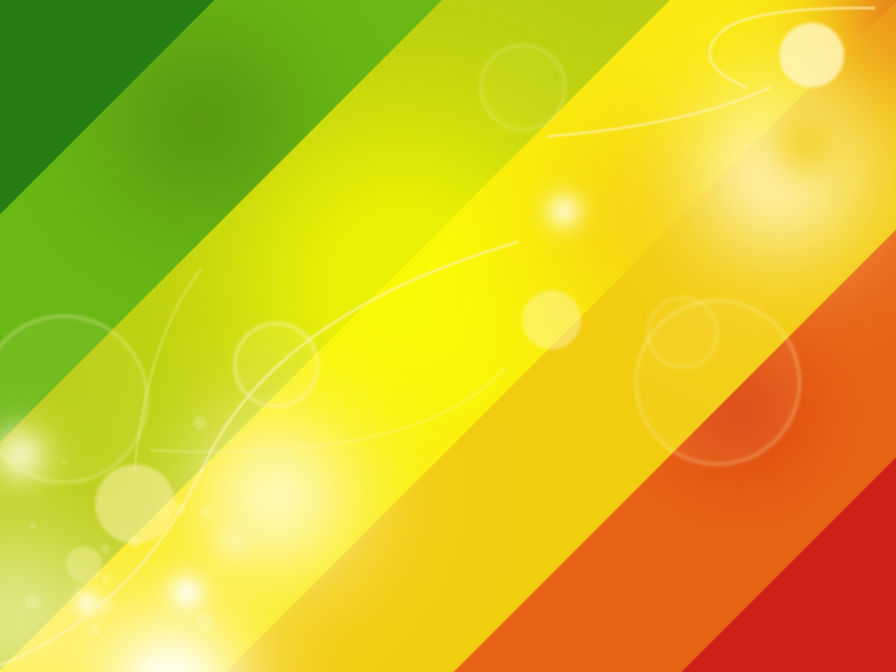
A Shadertoy shader for this background:

```glsl
const float FIRST_EDGE = 0.319;
const float BAND_STEP = 0.339;
const float STRAND_WIDTH = 0.0024;
const int STRAND_STEPS = 14;
const int STRAND_COUNT = 7;
const int BRIGHT_STRANDS = 5;
const int DUST_COUNT = 14;

const vec3 CREAM = vec3(1.0, 0.96, 0.72);
const vec3 WHITE = vec3(1.0, 1.0, 0.95);
const vec3 LEMON = vec3(0.98, 0.98, 0.02);
const vec3 LIME = vec3(0.91, 0.94, 0.02);
const vec3 GOLD = vec3(0.96, 0.80, 0.06);
const vec3 AMBER = vec3(0.91, 0.50, 0.10);
const vec3 VERMILION = vec3(0.86, 0.26, 0.06);

const vec3 BANDS[7] = vec3[7](
    vec3(0.15, 0.49, 0.07), vec3(0.41, 0.72, 0.08), vec3(0.72, 0.80, 0.07),
    vec3(0.98, 0.92, 0.06), vec3(0.95, 0.80, 0.06), vec3(0.91, 0.39, 0.08),
    vec3(0.81, 0.13, 0.09));

// Circles: centre, radius, opacity
const vec4 GLOWS[8] = vec4[8](
    vec4(0.41, 0.26, 0.14, 0.75), vec4(0.02, 0.08, 0.16, 0.55),
    vec4(0.255, -0.02, 0.13, 1.0), vec4(0.278, 0.118, 0.032, 0.9),
    vec4(0.13, 0.102, 0.022, 0.8), vec4(0.839, 0.686, 0.03, 0.75),
    vec4(0.03, 0.323, 0.045, 0.75), vec4(0.347, 0.193, 0.03, 0.4));
const vec4 DISCS[4] = vec4[4](
    vec4(1.208, 0.918, 0.048, 0.85), vec4(0.821, 0.524, 0.044, 0.45),
    vec4(0.201, 0.25, 0.059, 0.50), vec4(0.125, 0.16, 0.027, 0.35));
const vec4 RINGS[5] = vec4[5](
    vec4(0.411, 0.457, 0.062, 0.34), vec4(0.095, 0.406, 0.124, 0.22),
    vec4(1.068, 0.431, 0.122, 0.20), vec4(1.016, 0.505, 0.052, 0.16),
    vec4(0.778, 0.87, 0.063, 0.16));

// Three control points per strand, bright strands first
const vec2 STRANDS[21] = vec2[21](
    vec2(0.0, 0.01), vec2(0.20, 0.09), vec2(0.30, 0.30),
    vec2(0.30, 0.30), vec2(0.40, 0.53), vec2(0.77, 0.64),
    vec2(0.816, 0.797), vec2(1.03, 0.815), vec2(1.146, 0.87),
    vec2(1.11, 0.87), vec2(1.02, 0.91), vec2(1.08, 0.958),
    vec2(1.08, 0.958), vec2(1.13, 0.99), vec2(1.30, 0.988),
    vec2(0.225, 0.33), vec2(0.62, 0.31), vec2(0.75, 0.45),
    vec2(0.20, 0.30), vec2(0.22, 0.50), vec2(0.30, 0.60));

float hash(float n) {
    n = fract(n * 0.1031);
    n *= n + 33.33;
    return fract(n * (n + n));
}

float glow(vec2 p, vec2 centre, float radius) {
    vec2 d = (p - centre) / radius;
    return exp(-dot(d, d));
}

float disc(float d, float radius, float soft) {
    return 1.0 - smoothstep(radius - soft, radius + soft, d);
}

float segmentDistance(vec2 p, vec2 a, vec2 b) {
    vec2 ab = b - a;
    float t = clamp(dot(p - a, ab) / dot(ab, ab), 0.0, 1.0);
    return length(p - a - t * ab);
}

float strandDistance(vec2 p, vec2 a, vec2 b, vec2 c) {
    float nearest = 10.0;
    vec2 last = a;
    for (int i = 1; i <= STRAND_STEPS; i++) {
        float t = float(i) / float(STRAND_STEPS);
        vec2 next = mix(mix(a, b, t), mix(b, c, t), t);
        nearest = min(nearest, segmentDistance(p, last, next));
        last = next;
    }
    return nearest;
}

vec3 bandColor(int i, vec2 p) {
    vec3 color = BANDS[i];
    float centre = glow(p, vec2(0.60, 0.58), 0.27);
    if (i == 1) color *= 1.0 - 0.15 * glow(p, vec2(0.30, 0.82), 0.16);
    if (i == 2) color = mix(color, LIME, min(1.2 * centre, 1.0));
    if (i == 3) {
        color = mix(color, LEMON, centre);
        color = mix(color, GOLD, 0.8 * glow(p, vec2(0.98, 0.67), 0.17));
        color = mix(color, AMBER, glow(p, vec2(1.36, 0.98), 0.13));
    }
    if (i == 4) color = mix(color, AMBER, 0.7 * glow(p, vec2(1.36, 0.98), 0.13));
    if (i == 5) color = mix(color, VERMILION, 0.8 * glow(p, vec2(1.10, 0.39), 0.11));
    return color;
}

void mainImage(out vec4 fragColor, in vec2 fragCoord) {
    vec2 p = fragCoord / iResolution.y;
    float aa = 1.2 / iResolution.y;

    // Diagonal bands
    float diagonal = p.x + 1.0 - p.y;
    vec3 color = bandColor(0, p);
    for (int i = 1; i < 7; i++) {
        float edge = FIRST_EDGE + BAND_STEP * float(i - 1);
        color = mix(color, bandColor(i, p), smoothstep(edge - aa, edge + aa, diagonal));
    }

    // Soft light, with a hollow halo at upper right
    float halo = 0.9 * glow(p, vec2(1.16, 0.745), 0.135);
    halo *= 1.0 - 0.65 * glow(p, vec2(1.198, 0.785), 0.055);
    color = mix(color, CREAM, halo);
    for (int i = 0; i < 8; i++) {
        vec4 g = GLOWS[i];
        float light = g.w * glow(p, g.xy, g.z);
        color = mix(color, mix(CREAM, WHITE, light), light);
    }

    // Discs and rings
    for (int i = 0; i < 4; i++) {
        vec4 c = DISCS[i];
        color = mix(color, CREAM, c.w * disc(length(p - c.xy), c.z, 0.005));
    }
    for (int i = 0; i < 5; i++) {
        vec4 c = RINGS[i];
        float d = length(p - c.xy);
        float rim = exp(-pow((d - c.z) / 0.004, 2.0));
        color = mix(color, CREAM, c.w * (rim + 0.3 * disc(d, c.z, 0.003)));
    }

    // Scattered dust at lower left
    for (int i = 0; i < DUST_COUNT; i++) {
        float n = float(i) * 3.0 + 1.0;
        vec2 centre = vec2(0.35, 0.38) * vec2(hash(n), hash(n + 1.0));
        float radius = mix(0.003, 0.014, hash(n + 2.0));
        color = mix(color, WHITE, 0.18 * disc(length(p - centre), radius, 0.003));
    }

    // Light strands
    for (int i = 0; i < STRAND_COUNT; i++) {
        float d = strandDistance(p, STRANDS[3 * i], STRANDS[3 * i + 1], STRANDS[3 * i + 2]);
        float strength = i < BRIGHT_STRANDS ? 0.6 : 0.25;
        color = mix(color, CREAM, strength * exp(-pow(d / STRAND_WIDTH, 2.0)));
    }
    fragColor = vec4(color, 1.0);
}
```
